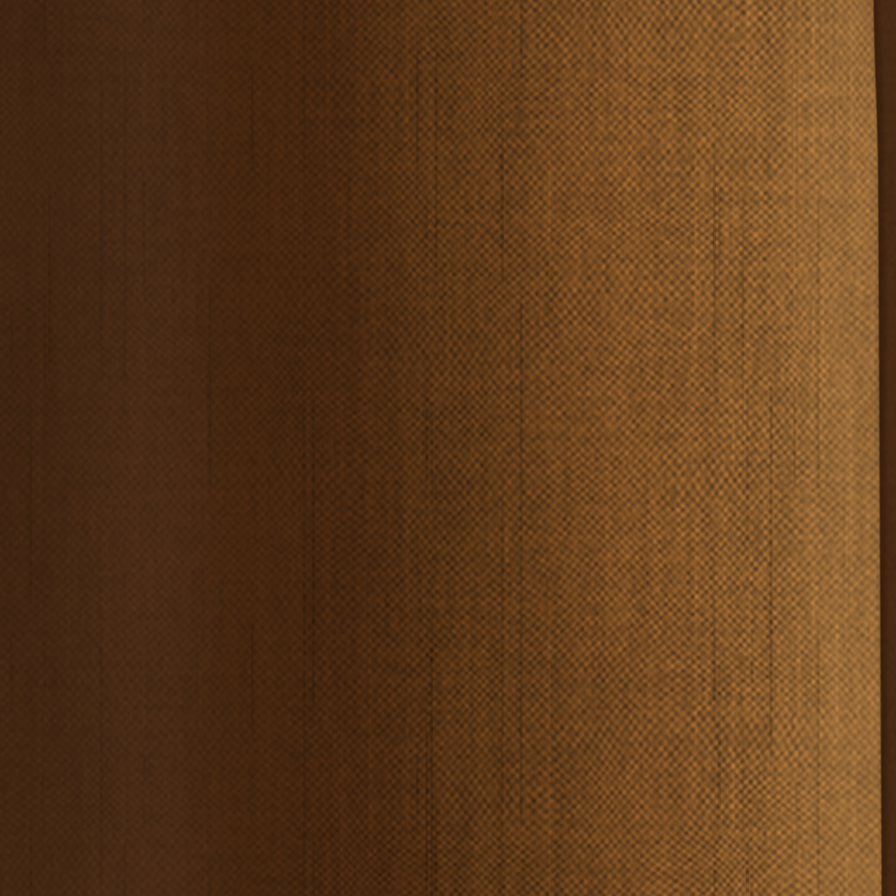
Give the GLSL for this texture, as a three.js fragment shader.

```glsl
// Draped brown linen: a soft vertical fold, fine woven threads and a dark gap at the right.
varying vec2 vUv;

const float TAU = 6.2831853;
const vec2 THREADS = vec2(94.0, 90.0);

float hash(vec2 p) {
  vec3 q = fract(vec3(p.xyx) * 0.1031);
  q += dot(q, q.yzx + 33.33);
  return fract((q.x + q.y) * q.z);
}

float noise(vec2 p) {
  vec2 cell = floor(p);
  vec2 f = fract(p);
  f = f * f * (3.0 - 2.0 * f);
  float low = mix(hash(cell), hash(cell + vec2(1.0, 0.0)), f.x);
  float high = mix(hash(cell + vec2(0.0, 1.0)), hash(cell + 1.0), f.x);
  return mix(low, high, f.y);
}

// Broad light across the fold, from the shaded left to the lit right
vec3 foldColor(float x) {
  vec3 c = vec3(0.256, 0.146, 0.068);
  c = mix(c, vec3(0.284, 0.165, 0.083), smoothstep(0.04, 0.15, x));
  c = mix(c, vec3(0.268, 0.146, 0.056), smoothstep(0.17, 0.28, x));
  c = mix(c, vec3(0.360, 0.216, 0.088), smoothstep(0.35, 0.56, x));
  c = mix(c, vec3(0.480, 0.306, 0.140), smoothstep(0.52, 0.73, x));
  c = mix(c, vec3(0.535, 0.355, 0.172), smoothstep(0.69, 0.85, x));
  return mix(c, vec3(0.595, 0.415, 0.218), smoothstep(0.83, 0.95, x));
}

// Plain weave: alternating raised crossings of uneven height, gently warped
float weave(vec2 p) {
  vec2 wobble = vec2(noise(p * vec2(14.0, 9.0)), noise(p * vec2(9.0, 14.0) + 40.0));
  vec2 t = p * THREADS + (wobble - 0.5) * 1.3;
  float height = 0.5 + noise(t * 1.3 + 20.0);
  return sin(t.x * TAU) * sin(t.y * TAU) * height;
}

// Uneven yarn: vertical slubs, weaker horizontal ones and fine grain
float yarn(vec2 p) {
  float warp = noise(p * vec2(190.0, 9.0)) - 0.5;
  float weft = noise(p * vec2(12.0, 180.0) + 70.0) - 0.5;
  float grain = noise(p * vec2(260.0, 200.0) + 15.0) - 0.5;
  return 0.11 * warp + 0.07 * weft + 0.20 * grain;
}

// Sparse thin seams, broken along their length
float seams(vec2 p, float seed) {
  float column = floor(p.x * 190.0);
  float across = abs(fract(p.x * 190.0) - 0.5);
  float chosen = step(0.84, hash(vec2(column, seed)));
  float stretch = smoothstep(0.45, 0.75, noise(vec2(column * 3.7 + seed, p.y * 8.0)));
  return chosen * stretch * (1.0 - smoothstep(0.15, 0.5, across));
}

// Position of the right edge at a given height
float edgeX(float y) {
  return 0.984 - 0.005 * y - 0.004 * smoothstep(0.80, 1.0, y);
}

vec3 cloth(vec2 p) {
  // The lit slope leans left toward the top
  float slope = smoothstep(0.25, 0.5, p.x) * (1.0 - smoothstep(0.7, 0.9, p.x));
  vec3 c = foldColor(p.x + (p.y - 0.5) * 0.07 * slope);
  float lit = smoothstep(0.2, 0.55, p.x) * (1.0 - 0.65 * smoothstep(0.83, 0.96, p.x));
  float relief = mix(0.06, 0.19, lit);
  float patches = 0.05 * (noise(p * vec2(6.0, 5.0) + 8.0) - 0.5);
  float detail = mix(0.5, 1.0, lit);
  float shade = 1.0 + relief * weave(p) + detail * yarn(p) + patches;
  shade += detail * (0.08 * seams(p, 5.0) - 0.15 * seams(p, 17.0));
  return c * shade;
}

vec3 gapColor(float depth, vec2 p) {
  vec3 c = mix(vec3(0.22, 0.118, 0.048), vec3(0.285, 0.162, 0.074), smoothstep(0.0, 0.012, depth));
  return c * (1.0 + 0.4 * yarn(p));
}

void main() {
  float depth = vUv.x - edgeX(vUv.y);
  vec3 color = cloth(vUv);
  color *= 1.0 - 0.08 * smoothstep(-0.006, 0.0, depth);
  color = mix(color, gapColor(depth, vUv), smoothstep(-0.0015, 0.0015, depth));
  gl_FragColor = vec4(color, 1.0);
}
```
